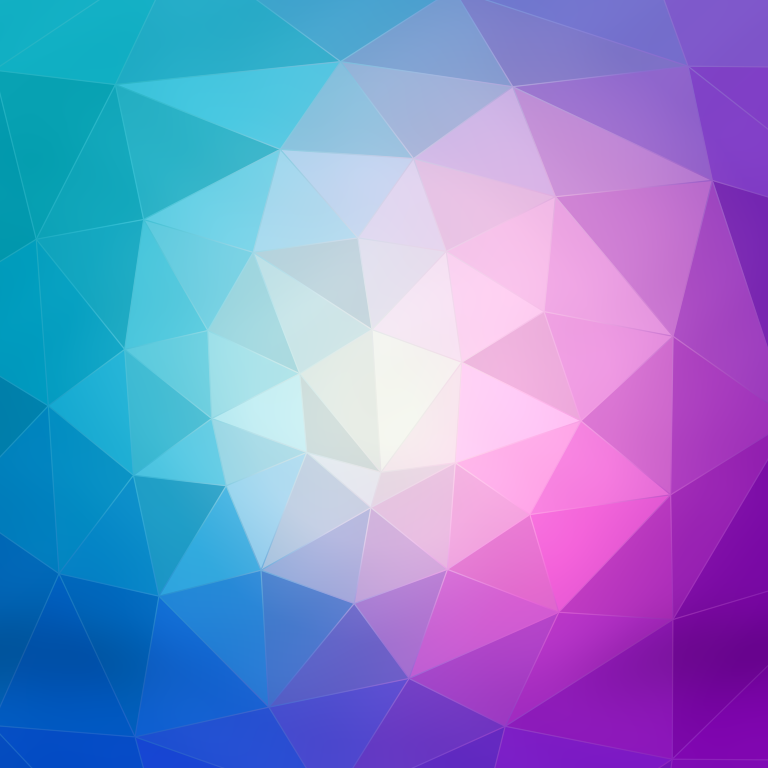
Give the GLSL for this background, as a Shadertoy shader.

```glsl
// A faceted low-poly glow: rings of vertices joined into triangle strips surround
// a pale core. Only facets near the pixel are tested; the one that holds it takes
// a tint from a polar colour field built of layered sines.

const float TAU = 6.2831853;
const float SECTORS = 12.0;
const int LAST_STRIP = 5;
const vec2 CENTER = vec2(0.50, 0.46);
const vec3 CORE = vec3(0.92, 0.93, 0.90);

float saturate(float x) { return clamp(x, 0.0, 1.0); }

float hash(vec2 p) { return fract(sin(dot(p, vec2(127.1, 311.7))) * 43758.5); }

// Colour around a circle: a mean plus two harmonics of the unit direction u
vec3 around(vec2 u, vec3 mean, vec3 cos1, vec3 sin1, vec3 cos2, vec3 sin2) {
    return mean + cos1 * u.x + sin1 * u.y
        + cos2 * (u.x * u.x - u.y * u.y) + sin2 * (2.0 * u.x * u.y);
}

// Smooth colour by direction and distance from the core
vec3 colorField(vec2 p) {
    vec2 d = p - CENTER;
    float r = length(d);
    vec2 u = d / max(r, 1e-4);
    float t = (r - 0.04) / 0.13;
    vec3 inner = around(u, vec3(.871, .813, .915), vec3(.155, -.077, .003),
        vec3(.001, .060, .005), vec3(-.011, -.005, 0), vec3(-.016, .006, 0));
    vec3 middle = around(u, vec3(.628, .614, .856), vec3(.393, -.113, .011),
        vec3(.125, .197, .041), vec3(-.044, .021, 0), vec3(-.082, .030, 0));
    vec3 outer = around(u, vec3(.384, .438, .783), vec3(.382, -.176, -.014),
        vec3(.093, .247, .041), vec3(-.070, -.043, -.042), vec3(.012, .016, .014));
    vec3 rim = around(u, vec3(.255, .333, .741), vec3(.285, -.226, -.008),
        vec3(.015, .220, .020), vec3(-.038, -.055, -.063), vec3(-.014, -.017, .025));
    vec3 c = mix(CORE, inner, saturate(t));
    c = mix(c, middle, saturate(t - 1.0));
    c = mix(c, outer, saturate(t - 2.0));
    c = mix(c, rim, saturate(t - 3.0));
    c.r -= 0.055 * saturate(t - 1.0) * u.x * (4.0 * u.x * u.x - 3.0);
    return clamp(c, 0.0, 1.0);
}

// Three-lobed swelling shared by all rings
float lobes(float angle) { return 1.0 + 0.10 * cos(3.0 * angle - 0.45); }

// Vertex i of a ring; odd rings are staggered by half a sector
vec2 ringVertex(int ring, int i) {
    if (ring == 0) return CENTER - vec2(0.004, 0.075);
    float k = float(ring);
    float index = mod(float(i), SECTORS);
    float jitter = ring > 1 ? hash(vec2(index, k)) - 0.5 : 0.0;
    if (ring == 1) index = 2.0 * floor(index / 2.0) + 0.5;
    float angle = (index + 0.5 * mod(k, 2.0)) * TAU / SECTORS;
    float radius = ring < 5 ? 0.125 * k - 0.008 : 0.21 * k - 0.41;
    radius *= lobes(angle) * (1.0 + 0.07 * jitter);
    angle += 0.14 * sin(angle) + 0.08 * jitter;
    return CENTER + radius * vec2(cos(angle), sin(angle));
}

float cross2(vec2 a, vec2 b) { return a.x * b.y - a.y * b.x; }

float edgeDistance(vec2 p, vec2 a, vec2 b) { return cross2(normalize(b - a), p - a); }

// Keep the facet that holds p most deeply: best = (centroid, depth, seed)
void testFacet(inout vec4 best, vec2 p, vec2 a, vec2 b, vec2 c, float seed) {
    float area = cross2(b - a, c - a);
    if (abs(area) < 1e-5) return;
    float depth = min(sign(area) * edgeDistance(p, a, b),
        min(sign(area) * edgeDistance(p, b, c), sign(area) * edgeDistance(p, c, a)));
    if (depth > best.z) best = vec4((a + b + c) / 3.0, depth, seed);
}

vec4 findFacet(vec2 p) {
    vec2 d = p - CENTER;
    float angle = atan(d.y, d.x + 1e-5);
    angle -= 0.14 * sin(angle);
    float radius = length(d) / lobes(angle);
    int strip = int(radius < 0.55 ? (radius + 0.008) / 0.125 : (radius + 0.41) / 0.21);
    int sector = int(floor(fract(angle / TAU) * SECTORS)) + 12;
    vec4 best = vec4(p, -9.0, 0.5);
    for (int k = max(strip - 1, 0); k <= min(strip + 1, LAST_STRIP); k++) {
        int span = k == 0 ? 6 : 1;
        bool odd = k % 2 == 1;
        vec2 a0 = ringVertex(k, sector - span), b0 = ringVertex(k + 1, sector - span);
        for (int i = sector - span; i <= sector + span; i++) {
            vec2 a1 = ringVertex(k, i + 1), b1 = ringVertex(k + 1, i + 1);
            vec2 id = vec2(i % 12, k);
            testFacet(best, p, a0, a1, odd ? b1 : b0, hash(id + 5.0));
            testFacet(best, p, b0, b1, odd ? a0 : a1, hash(id + 19.0));
            a0 = a1;
            b0 = b1;
        }
    }
    return best;
}

void mainImage(out vec4 fragColor, in vec2 fragCoord) {
    vec2 p = fragCoord / iResolution.xy;
    float pixel = 1.0 / min(iResolution.x, iResolution.y);

    // Facet tint, softened into a light rim shared by both neighbours
    vec4 facet = findFacet(p);
    vec3 local = colorField(p);
    vec3 tint = mix(colorField(facet.xy), local, 0.3) * (1.0 + 0.11 * (facet.w - 0.5));
    vec3 edge = mix(local, vec3(1.0), 0.10);
    vec3 color = mix(edge, tint, smoothstep(0.0, 0.0007 + 0.7 * pixel, facet.z));

    // Faint overlapping bands and a soft shadow across the lower rim
    vec2 q = p * 23.0;
    color += 0.006 * sin(q.x + 2.0 * sin(q.y * 0.7)) * sin(q.y - 1.5 * sin(q.x * 0.6));
    float band = (p.y - 0.15) / 0.06;
    color *= 1.0 - 0.14 * exp(-band * band) * smoothstep(0.36, 0.52, length(p - CENTER));
    fragColor = vec4(clamp(color, 0.0, 1.0), 1.0);
}
```
